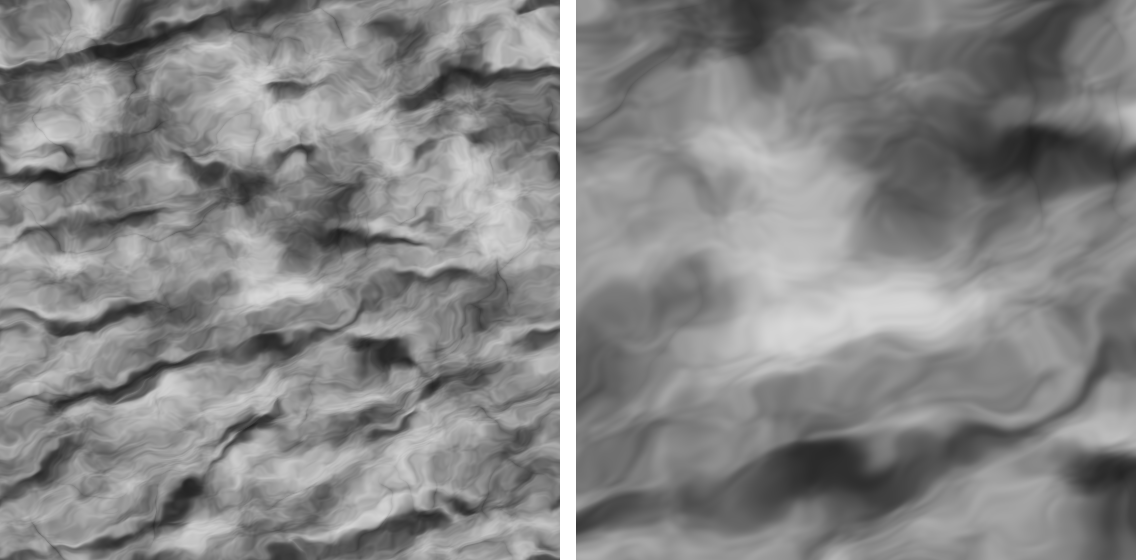
Left: the whole. Right: its middle third, enlarged.
Reproduce this texture procedurally as a Shadertoy shader.

```glsl
// Grey layered rock face: soft mottled stone crossed by dark overhanging ledges.
// Sheared gradient noise wraps on whole cells, so the tilted strata still tile.
// Ledges follow zero contours of warped noise wherever it rises upward.

#define BASE_TONE 0.585
#define GRAIN_CONTRAST 0.42
#define FACET_CONTRAST 0.24
#define LEDGE_DEPTH 0.43
#define LEDGE_WIDTH 0.013
#define LIP_LIGHT 0.11
#define CREASE_DEPTH 0.13
#define WARP 0.045
#define GRAIN_GAIN 0.62

const float TAU = 6.2831853;

// Unit gradient of a lattice cell
vec2 cellGradient(vec2 cell, float seed) {
    vec3 h = fract(vec3(cell.xyx + seed * 7.31) * vec3(0.1031, 0.1030, 0.0973));
    h += dot(h, h.yzx + 33.33);
    float angle = TAU * fract((h.x + h.y) * h.z);
    return vec2(cos(angle), sin(angle));
}

// Bring a cell of the sheared lattice back into the base tile
vec2 wrapCell(vec2 cell, vec2 size, float tilt) {
    float turns = floor((cell.x + 0.5) / size.x);
    cell += turns * vec2(-size.x, tilt);
    return vec2(cell.x, floor(mod(cell.y + 0.5, size.y)));
}

float corner(vec2 cell, vec2 f, vec2 offset, vec2 size, float tilt, float seed) {
    return dot(cellGradient(wrapCell(cell + offset, size, tilt), seed), f - offset);
}

// Tiling gradient noise; its layers climb by tilt / size.y
float noise(vec2 p, vec2 size, float tilt, float seed) {
    vec2 q = vec2(size.x * p.x, size.y * p.y - tilt * p.x);
    vec2 cell = floor(q), f = q - cell;
    vec2 u = f * f * f * (f * (f * 6.0 - 15.0) + 10.0);
    float low = mix(corner(cell, f, vec2(0, 0), size, tilt, seed),
                    corner(cell, f, vec2(1, 0), size, tilt, seed), u.x);
    float high = mix(corner(cell, f, vec2(0, 1), size, tilt, seed),
                     corner(cell, f, vec2(1, 1), size, tilt, seed), u.x);
    return mix(low, high, u.y);
}

float layeredNoise(vec2 p, vec2 size, float tilt, float seed, int octaves) {
    float sum = 0.0, weight = 1.0;
    for (int i = 0; i < octaves; i++) {
        sum += weight * noise(p, size, tilt, seed + float(i));
        size *= 2.0;
        tilt *= 2.0;
        weight *= GRAIN_GAIN;
    }
    return sum;
}

// Overhang shading: x is the dark gap, y the lit lip above it
vec2 ledge(vec2 p, vec2 size, float tilt, float seed) {
    float step = 0.006;
    float n = noise(p, size, tilt, seed);
    float rise = (noise(p + vec2(0.0, step), size, tilt, seed) - n) / step;
    float d = n / max(rise, 0.8);
    float presence = smoothstep(0.10, 0.62, rise / size.y);
    float thickness = noise(p, vec2(4, 5), 1.0, seed + 20.0);
    float width = LEDGE_WIDTH * (1.0 + 1.1 * thickness);
    float gap = d / (d < 0.0 ? width * 1.5 : width * 0.75);
    float lip = (d - 0.030) / 0.018;
    presence *= smoothstep(-0.28, 0.15, thickness);
    return presence * vec2(exp(-gap * gap), exp(-lip * lip));
}

// Thin dark line along a noise contour, fading in and out
float crease(vec2 p, vec2 size, float tilt, float seed) {
    float n = noise(p, size, tilt, seed);
    float fade = smoothstep(0.0, 0.3, noise(p, vec2(6, 6), 0.0, seed + 9.0));
    return fade * exp(-abs(n) * 22.0);
}

void mainImage(out vec4 fragColor, in vec2 fragCoord) {
    vec2 uv = fragCoord / iResolution.xy;

    // Bend the strata, coarse then fine
    vec2 bend = vec2(layeredNoise(uv, vec2(4, 5), 0.0, 3.0, 4),
                     layeredNoise(uv, vec2(4, 6), 1.0, 11.0, 4));
    vec2 p = uv + WARP * bend;

    // Level beds above, climbing beds below
    float level = smoothstep(-0.45, 0.45,
        -sin(TAU * uv.y) + 0.25 * sin(TAU * uv.x + 1.0));

    // Mottled stone and upright facets
    float grain = mix(layeredNoise(p, vec2(5, 9), 3.0, 31.0, 5),
                      layeredNoise(p, vec2(6, 8), 1.0, 47.0, 5), level);
    float facets = noise(p, vec2(10, 4), 0.0, 61.0) * level
                 + noise(p, vec2(3, 9), 3.0, 67.0) * (1.0 - level);

    // Dark ledges with lit lips
    vec2 shade = mix(ledge(p, vec2(3, 6), 2.0, 73.0),
                     ledge(p, vec2(3, 7), 0.0, 83.0), level);
    shade = max(shade, 0.85 * ledge(p, vec2(4, 9), 2.0, 97.0));

    float tone = BASE_TONE + GRAIN_CONTRAST * grain + FACET_CONTRAST * facets;
    tone += LIP_LIGHT * shade.y - LEDGE_DEPTH * shade.x;
    tone -= CREASE_DEPTH * crease(p, vec2(5, 8), 2.0, 103.0);
    tone -= CREASE_DEPTH * crease(p, vec2(9, 7), 0.0, 113.0);

    // Soft limits keep blacks and whites grey
    tone = 0.5 + 0.42 * tanh((tone - 0.5) / 0.40);
    fragColor = vec4(vec3(tone), 1.0);
}
```
